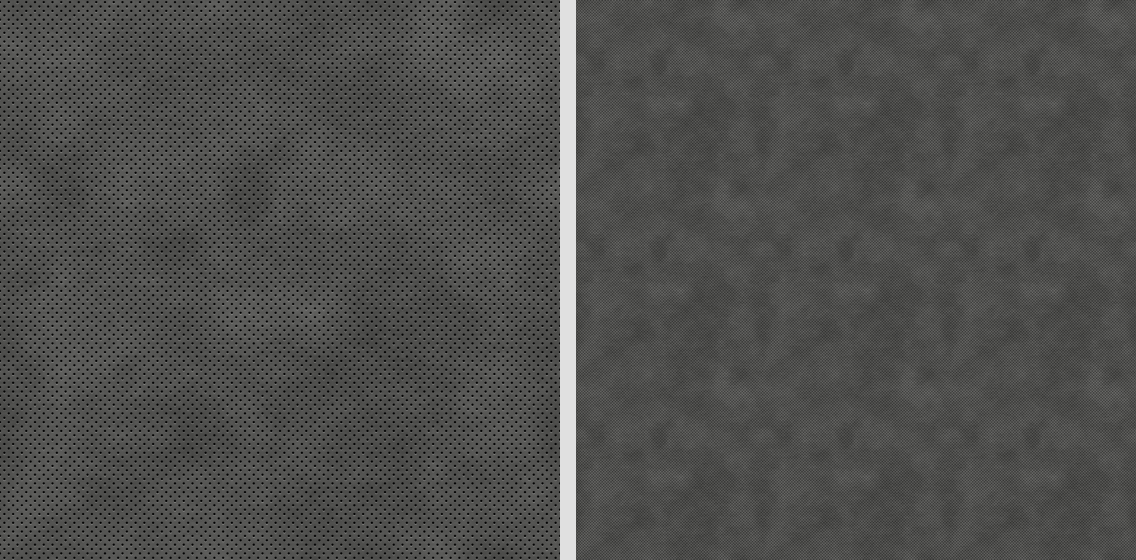
Left, the tile; right, the same tile 3 across and 3 down.
A WebGL 2 fragment shader for this texture:

```glsl
#version 300 es
precision highp float;

#define REPEATS 64.0
#define HOLE_RADIUS 0.125
#define EDGE_SOFTNESS 0.055
#define RIM_SHIFT 0.1
#define RIM_STRENGTH 0.7
#define CLOUD_CELLS 9.0
#define CLOUD_DEPTH 0.115
#define GRAIN_CELLS 256.0
#define GRAIN_DEPTH 0.025
#define METAL_COLOR vec3(0.328, 0.328, 0.32)
#define RIM_COLOR vec3(0.6, 0.6, 0.59)
#define HOLE_COLOR vec3(0.0)

uniform vec2 u_resolution;
out vec4 fragColor;

float hash(vec2 cell) {
  uvec2 n = uvec2(cell) * uvec2(1597u, 3571u);
  uint h = (n.x ^ (n.y + 7919u)) * 747796u + 28917u;
  h = (h ^ (h >> 15)) * 224683u + n.y;
  h = (h ^ (h >> 13)) * 326647u;
  return float((h ^ (h >> 16)) & 65535u) / 65535.0;
}

// Value noise whose lattice wraps at the canvas edges
float wrappedNoise(vec2 uv, vec2 cells) {
  vec2 p = uv * cells;
  vec2 i = floor(p);
  vec2 f = p - i;
  f = f * f * (3.0 - 2.0 * f);
  vec2 lo = mod(i, cells);
  vec2 hi = mod(i + 1.0, cells);
  return mix(mix(hash(lo), hash(vec2(hi.x, lo.y)), f.x),
             mix(hash(vec2(lo.x, hi.y)), hash(hi), f.x), f.y);
}

float clouds(vec2 uv) {
  float sum = 0.0;
  float weight = 0.5;
  float cells = CLOUD_CELLS;
  for (int octave = 0; octave < 5; octave++) {
    sum += weight * (wrappedNoise(uv, vec2(cells)) - 0.5);
    cells *= 2.0;
    weight *= 0.6;
  }
  return sum;
}

float disk(vec2 p, float radius, float blur) {
  return 1.0 - smoothstep(radius - blur, radius + blur, length(p));
}

void main() {
  vec2 uv = gl_FragCoord.xy / u_resolution;
  float pixel = REPEATS / min(u_resolution.x, u_resolution.y);
  float blur = max(EDGE_SOFTNESS, 0.75 * pixel);

  // Sheet metal: soft blotches, fine grain and faint horizontal brushing
  float shade = CLOUD_DEPTH * clouds(uv);
  shade += GRAIN_DEPTH * (wrappedNoise(uv, vec2(GRAIN_CELLS)) - 0.5);
  shade += GRAIN_DEPTH * (wrappedNoise(uv, vec2(32.0, GRAIN_CELLS)) - 0.5);
  vec3 color = METAL_COLOR + shade;

  // Staggered lattice: nearest of the corner and centre holes
  vec2 p = uv * REPEATS + vec2(0.0, 0.25);
  vec2 corner = floor(p + 0.5);
  vec2 centre = floor(p) + 0.5;
  vec2 hole = distance(p, corner) < distance(p, centre) ? corner : centre;
  vec2 q = p - hole;
  float wear = hash(mod(hole, REPEATS) * 2.0);

  // Lit lower rim, then the dark opening over it
  float rim = disk(q + vec2(0.0, RIM_SHIFT), HOLE_RADIUS, blur);
  color = mix(color, RIM_COLOR + shade, rim * RIM_STRENGTH * mix(0.4, 1.2, wear));
  color = mix(color, HOLE_COLOR, disk(q, HOLE_RADIUS, blur));

  fragColor = vec4(color, 1.0);
}
```
